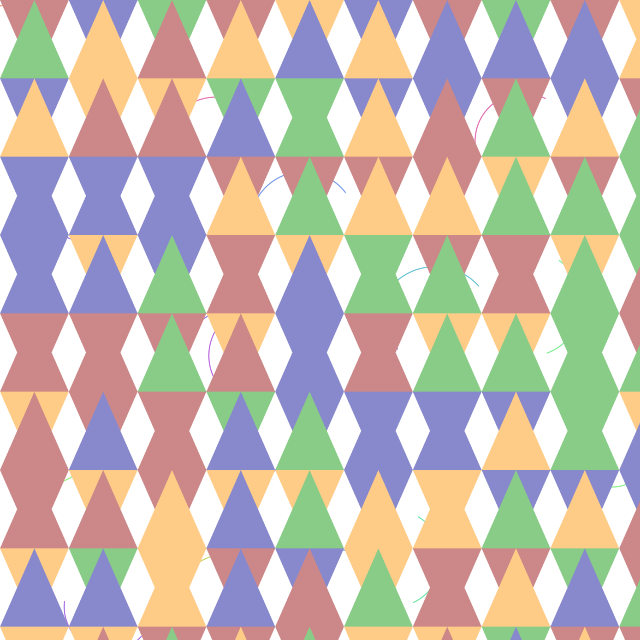
A Shadertoy shader for this pattern:

```glsl
// Rows of tall triangles on white: every cell holds a downward triangle with an
// upward one over it, each in a random pastel. Thin loose arcs lie behind them.
// Cells come from floor/fract, arcs from a jittered loop, edges from supersampling.

const vec2 CELL = vec2(0.1075, 0.1224);   // cell size in canvas heights
const float ARC_HALF_WIDTH = 0.0009;
const ivec2 ARC_GRID = ivec2(5, 4);
const int SAMPLES = 3;                    // per axis
const float TAU = 6.2831853;

float hash(vec2 p, float seed) {
    vec3 q = fract(vec3(p.xyx + seed * 7.31) * vec3(0.1031, 0.1030, 0.0973));
    q += dot(q, q.yzx + 33.33);
    return fract((q.x + q.y) * q.z);
}

vec3 pastel(float pick) {
    if (pick < 0.26) return vec3(0.800, 0.533, 0.533);   // rose
    if (pick < 0.52) return vec3(0.533, 0.533, 0.800);   // periwinkle
    if (pick < 0.77) return vec3(1.000, 0.800, 0.533);   // apricot
    return vec3(0.533, 0.800, 0.533);                    // green
}

vec3 arcColor(float hue) {
    return 0.68 + 0.26 * cos(TAU * (hue + vec3(0.0, 0.33, 0.67)));
}

// Distance to a circular arc centred on +y, spanning +-halfAngle
float arcDistance(vec2 p, float radius, float halfAngle) {
    p.x = abs(p.x);
    vec2 end = vec2(sin(halfAngle), cos(halfAngle));
    return end.y * p.x > end.x * p.y ? length(p - end * radius)
                                    : abs(length(p) - radius);
}

vec2 rotate(vec2 p, float angle) {
    float c = cos(angle), s = sin(angle);
    return vec2(c * p.x - s * p.y, s * p.x + c * p.y);
}

// White ground with one randomly placed arc per grid slot
vec3 arcLayer(vec2 p, float aspect, float pixel) {
    vec3 color = vec3(1.0);
    for (int i = 0; i < ARC_GRID.x * ARC_GRID.y; i++) {
        vec2 slot = vec2(i % ARC_GRID.x, i / ARC_GRID.x);
        vec2 jitter = vec2(hash(slot, 1.0), hash(slot, 2.0));
        vec2 center = (slot + jitter) / vec2(ARC_GRID) * vec2(aspect, 1.0);
        float radius = mix(0.045, 0.095, hash(slot, 3.0));
        float halfAngle = mix(0.5, 1.4, hash(slot, 4.0));
        vec2 q = rotate(p - center, TAU * hash(slot, 5.0));
        float d = arcDistance(q, radius, halfAngle) - ARC_HALF_WIDTH;
        float ink = 1.0 - smoothstep(-0.5 * pixel, 0.5 * pixel, d);
        color = mix(color, arcColor(hash(slot, 6.0)), ink);
    }
    return color;
}

// Paints both triangles of the cell under p; p.y runs down from the top
vec3 paintTriangles(vec3 ground, vec2 p) {
    vec2 id = floor(p / CELL);
    vec2 local = fract(p / CELL);
    float side = 2.0 * abs(local.x - 0.5);
    if (side < local.y) return pastel(hash(id, 11.0));         // upward, in front
    if (side < 1.0 - local.y) return pastel(hash(id, 23.0));   // downward, behind
    return ground;
}

void mainImage(out vec4 fragColor, in vec2 fragCoord) {
    float pixel = 1.0 / iResolution.y;
    float aspect = iResolution.x * pixel;
    vec2 p = vec2(fragCoord.x, iResolution.y - fragCoord.y) * pixel;
    vec3 ground = arcLayer(p, aspect, pixel);

    // Average a small sample grid to smooth every triangle edge
    vec3 sum = vec3(0.0);
    for (int y = 0; y < SAMPLES; y++) {
        for (int x = 0; x < SAMPLES; x++) {
            vec2 offset = (vec2(x, y) + 0.5) / float(SAMPLES) - 0.5;
            sum += paintTriangles(ground, p + offset * pixel);
        }
    }
    fragColor = vec4(sum / float(SAMPLES * SAMPLES), 1.0);
}
```
